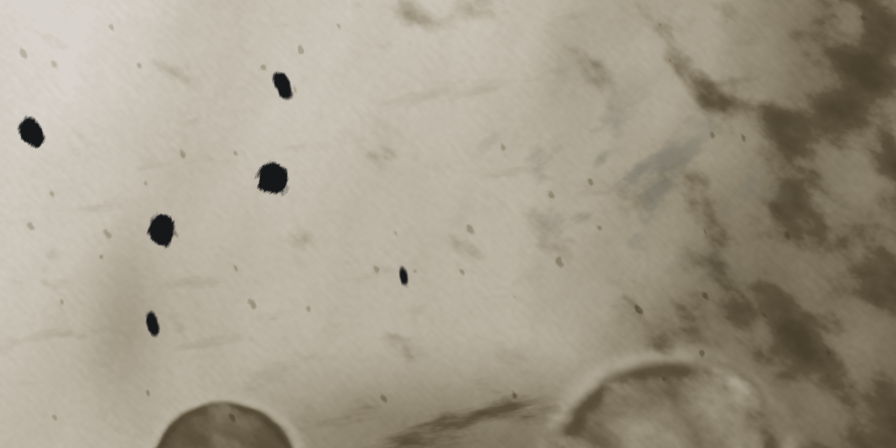
A Shadertoy shader for this texture:

```glsl
// Pale weathered hide with black spots, brown grime and two rimmed hollows.
#define SPOT_COUNT 6
#define SPOT_MIN 0.012
#define SPOT_MAX 0.038
#define GRIME 0.43
#define EDGE_SHADE 0.36
#define FOLD_SHADE 0.12
#define FIBRE 0.03
#define SPECK_CELLS 11.0
#define SPECK_SHARE 0.2
#define SPOT_COLOR vec3(0.085, 0.09, 0.095)
#define SMUDGE_COLOR vec3(0.45, 0.44, 0.40)

vec2 hash2(vec2 p) {
    vec3 q = fract(p.xyx * vec3(0.1031, 0.1030, 0.0973));
    q += dot(q, q.yzx + 33.33);
    return fract((q.xx + q.yz) * q.zy);
}

float corner(vec2 cell, vec2 offset, vec2 f) {
    return dot(hash2(cell + offset) * 2.0 - 1.0, f - offset);
}

float gradientNoise(vec2 p) {
    vec2 i = floor(p), f = p - i;
    vec2 u = f * f * f * (f * (f * 6.0 - 15.0) + 10.0);
    i += 200.0;
    return mix(mix(corner(i, vec2(0, 0), f), corner(i, vec2(1, 0), f), u.x),
               mix(corner(i, vec2(0, 1), f), corner(i, vec2(1, 1), f), u.x), u.y);
}

mat2 rotation(float a) {
    float c = cos(a), s = sin(a);
    return mat2(c, s, -s, c);
}

float fbm(vec2 p) {
    float sum = 0.0, amp = 1.0;
    for (int i = 0; i < 5; i++) {
        sum += amp * gradientNoise(p);
        p = rotation(0.5) * p * 2.03 + 7.3;
        amp *= 0.5;
    }
    return sum;
}

float bell(float x) { return exp(-x * x); }

// Tone runs from 0 (pale hide) to 1 (dark brown).
vec3 hideColor(float t) {
    t = clamp(t, 0.0, 1.0);
    vec3 bulge = vec3(0.12, 0.08, -0.08);
    return mix(vec3(0.845, 0.825, 0.795), vec3(0.17, 0.135, 0.08), t) + bulge * t * (1.0 - t);
}

// Dark cavity with a soft pale lip and a shadow line just inside it.
float hollow(float tone, vec2 p, vec2 center, vec2 radius, float inner, float n) {
    float k = length((p - center) / radius) - 1.0 + 0.12 * n;
    float uneven = smoothstep(-0.5, 0.3, n);
    tone = mix(tone, inner + 0.35 * n, smoothstep(0.06, -0.06, k));
    tone = mix(tone, 0.2, 0.6 * uneven * bell((k - 0.1) / 0.08));
    return tone + 0.22 * uneven * bell((k + 0.05) / 0.07);
}

// Tiny, sparse brown flecks, one candidate per cell.
float specks(vec2 p) {
    vec2 g = p * SPECK_CELLS, cell = floor(g);
    vec2 place = hash2(cell + 31.0), kind = hash2(cell + 87.0);
    vec2 q = rotation(-0.5) * (g - cell - 0.2 - 0.6 * place);
    float size = mix(0.02, 0.075, kind.y * kind.y);
    float d = length(q * vec2(1.0, 0.65)) + 0.06 * gradientNoise(g * 7.0);
    return step(kind.x, SPECK_SHARE) * smoothstep(size + 0.045, size - 0.035, d);
}

// Black blots with ragged, hairy edges.
float spots(vec2 p) {
    float mask = 0.0;
    float ragged = 0.35 * fbm(rotation(0.5) * p * vec2(60.0, 26.0));
    for (int i = 0; i < SPOT_COUNT; i++) {
        float k = float(i);
        vec2 center = vec2(0.06, 0.15) + vec2(1.1, 0.75) * fract(vec2(0.5, 0.6) + k * vec2(0.7549, 0.5698));
        float size = mix(SPOT_MIN, SPOT_MAX, fract(0.9 + 0.38 * k));
        float stretch = 1.1 + 1.6 * fract(0.618 * k);
        vec2 q = rotation(-0.7 * fract(0.43 * k)) * (p - center);
        float d = length(q / (size * vec2(inversesqrt(stretch), sqrt(stretch)))) - 1.0 + ragged;
        float soft = 0.0055 / size;
        mask = max(mask, smoothstep(soft, -soft, d));
    }
    return mask;
}

void mainImage(out vec4 fragColor, in vec2 fragCoord) {
    vec2 p = fragCoord / iResolution.y;
    float broad = fbm(rotation(0.35) * p * vec2(2.6, 1.4));
    float patchy = fbm(rotation(0.6) * p * vec2(5.0, 8.0) + 3.0);
    float streaky = fbm(rotation(-0.15) * p * vec2(4.0, 15.0) + 11.0);

    // Shading: pale at upper left, dirty toward the right and the bottom.
    float right = smoothstep(1.0, 2.1, p.x + 0.2 * broad + 0.15 * (0.5 - p.y));
    float bottom = smoothstep(0.26, 0.0, p.y + 0.08 * broad) * smoothstep(0.25, 0.9, p.x);
    float edge = max(right, 0.75 * bottom);
    float tone = 0.01 + 0.12 * p.x + 0.15 * (1.0 - p.y);
    tone += EDGE_SHADE * edge + FOLD_SHADE * broad;
    tone += 0.16 * bell((p.x - 0.28) / 0.09) * bell((p.y - 0.28) / 0.2);

    // Grime: soft blotches on the right, flat streaks along the bottom.
    float dirt = mix(patchy, streaky, bottom * (1.0 - right));
    tone += GRIME * smoothstep(0.0, 0.8, dirt + 0.5 * edge - 0.25);
    tone += 0.1 * patchy * edge;
    tone += 0.07 * smoothstep(0.25, 0.7, streaky);

    tone = hollow(tone, p, vec2(1.49, -0.03), vec2(0.25, 0.22), 0.5, patchy);
    tone = hollow(tone, p, vec2(0.50, -0.03), vec2(0.16, 0.13), 0.68, patchy);

    // Flecks and fine slanted fibres.
    tone += 0.2 * specks(p);
    vec2 fibre = rotation(0.75) * p;
    tone += FIBRE * (gradientNoise(fibre * vec2(26.0, 95.0)) + gradientNoise(fibre * 70.0));
    tone = min(tone, 0.75 + 0.3 * (tone - 0.75));
    vec3 color = hideColor(tone);

    // Grey smudges right of the middle.
    float smudge = smoothstep(0.02, 0.45, fbm(rotation(-0.5) * p * vec2(6.0, 10.0) + 23.0));
    smudge *= bell((p.x - 1.42) / 0.3) * bell((p.y - 0.6) / 0.17);
    color = mix(color, SMUDGE_COLOR, 0.65 * smudge);

    color = mix(color, SPOT_COLOR, spots(p));
    fragColor = vec4(color, 1.0);
}
```
